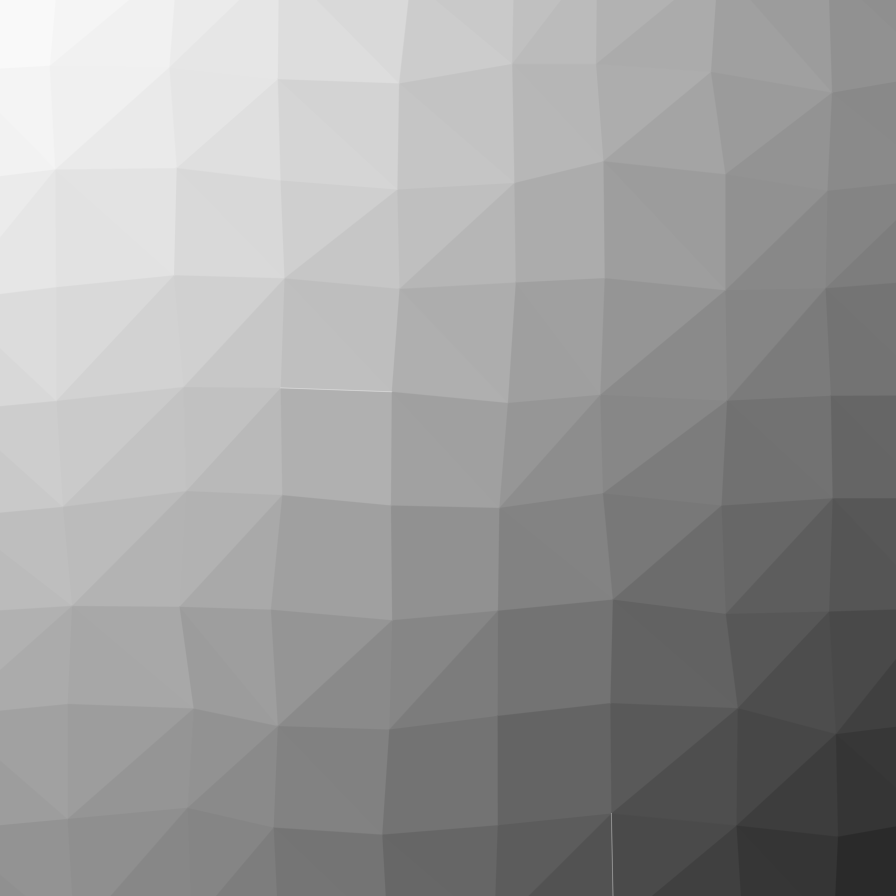
Write a three.js fragment shader that draws this background.

```glsl
// Low-poly mesh of flat grey facets, fading from a white upper left to a dark lower right.
varying vec2 vUv;

const float TAU = 6.28318;
const vec2 GRID_ORIGIN = vec2(0.073, 0.081);
const vec2 GRID_SPACING = vec2(0.122, 0.1195);
const float VERTEX_JITTER = 0.016;
const float EDGE_SOFTNESS = 0.0009;
const float SEAM_WIDTH = 0.0012;
const float SEAM_OPACITY = 0.35;

float hash(vec2 p) {
  return fract(sin(dot(p, vec2(127.1, 311.7))) * 43758.5453);
}

float wave(float x, float peak, float period) {
  return cos(TAU * (x - peak) / period);
}

// Mesh vertex of a grid bent by waves and jitter; rows count downward from the top.
vec2 meshVertex(vec2 id) {
  vec2 bend = vec2(
    0.0078 * wave(id.x, 0.8, 2.8) + 0.0029 * (id.y - 3.5) * wave(id.x, 0.6, 5.2),
    0.0083 * wave(id.x, 3.0, 4.0) + 0.0078 * wave(id.x, 0.0, 5.0) * wave(id.y, 3.2, 6.0));
  vec2 jitter = vec2(hash(id), hash(id + 37.3)) - 0.5;
  return GRID_ORIGIN + GRID_SPACING * id + bend + VERTEX_JITTER * jitter;
}

// Alternating runs of cells cut along the rising diagonal.
bool cutsRising(vec2 id) {
  bool oddRow = mod(id.y, 2.0) > 0.5;
  float period = oddRow ? 4.0 : 5.0;
  float shift = oddRow ? mod(id.y + 1.0, 4.0) : 0.0;
  return mod(id.x + shift, period) < 1.5;
}

// Signed distance to the line a-b, positive on the inner side.
float edgeDistance(vec2 p, vec2 a, vec2 b) {
  vec2 along = b - a;
  vec2 offset = p - a;
  return (along.x * offset.y - along.y * offset.x) / length(along);
}

float segmentDistance(vec2 p, vec2 a, vec2 b) {
  vec2 along = b - a;
  float t = clamp(dot(p - a, along) / dot(along, along), 0.0, 1.0);
  return length(p - a - along * t);
}

// Mean of two equal S-shaped ramps, one across and one down.
float rampTone(vec2 p) {
  vec2 ramp = 0.98 - p * (0.25 + p * (1.22 - 0.64 * p));
  return clamp(0.5 * (ramp.x + ramp.y), 0.0, 1.0);
}

// Returns (weighted tone, weight) of one flat facet.
vec2 facet(vec2 p, vec2 a, vec2 b, vec2 c) {
  float inside = min(edgeDistance(p, a, b),
                 min(edgeDistance(p, b, c), edgeDistance(p, c, a)));
  float weight = smoothstep(-EDGE_SOFTNESS, EDGE_SOFTNESS, inside);
  return vec2(rampTone((a + b + c) / 3.0) * weight, weight);
}

// Two facets of one mesh cell.
vec2 meshCell(vec2 p, vec2 id) {
  vec2 a = meshVertex(id);
  vec2 b = meshVertex(id + vec2(1.0, 0.0));
  vec2 c = meshVertex(id + vec2(1.0, 1.0));
  vec2 d = meshVertex(id + vec2(0.0, 1.0));
  if (cutsRising(id)) {
    return facet(p, a, b, d) + facet(p, b, c, d);
  }
  return facet(p, a, b, c) + facet(p, a, c, d);
}

// Pale hairline along the edge that leaves the chosen vertex.
float seam(vec2 p, vec2 id, vec2 chosen, vec2 direction) {
  if (distance(id, chosen) > 0.5) return 0.0;
  float d = segmentDistance(p, meshVertex(id), meshVertex(id + direction));
  return 1.0 - smoothstep(0.0, SEAM_WIDTH, d);
}

void main() {
  vec2 p = vec2(vUv.x, 1.0 - vUv.y);
  vec2 cell = floor((p - GRID_ORIGIN) / GRID_SPACING);

  // Blend the facets of the surrounding cells and find the open seams
  vec2 sum = vec2(0.0);
  float seams = 0.0;
  for (int y = -1; y <= 1; y++) {
    for (int x = -1; x <= 1; x++) {
      vec2 id = cell + vec2(float(x), float(y));
      sum += meshCell(p, id);
      seams = max(seams, seam(p, id, vec2(2.0, 3.0), vec2(1.0, 0.0)));
      seams = max(seams, seam(p, id, vec2(5.0, 7.0), vec2(0.0, 1.0)));
    }
  }
  float tone = sum.x / max(sum.y, 0.0001);
  tone = mix(tone, 1.0, SEAM_OPACITY * seams);

  gl_FragColor = vec4(vec3(tone), 1.0);
}
```
